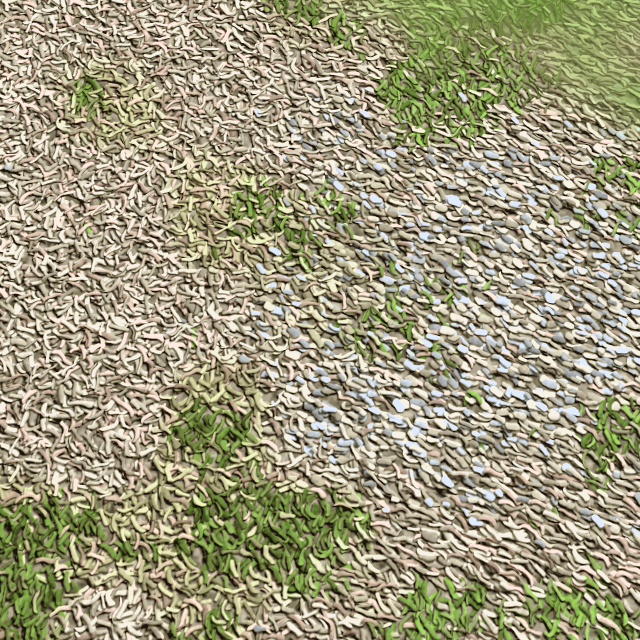
Reproduce this texture procedurally as a three.js fragment shader.

```glsl
// Sunlit dry ground: straw litter, tilted stone chips and green grass tufts.
// Layers of jittered, bent capsules are painted over each other with cast shadows;
// the resulting tone is coloured by a six-step ramp and tinted by material.

varying vec2 vUv;

const int LAYERS = 5;
const float CELLS = 32.0;                  // litter cells across the near edge
const float RECESSION = 0.3;               // how much finer the far edge gets
const float EDGE = 0.0021;                 // edge softness, canvas units
const float DRIFT_ANGLE = -0.55;           // common lie of chips and straw
const float SHADOW_KEEP = 0.28;            // tone left inside a cast shadow
const vec2 SHADOW_OFFSET = vec2(-0.07, -0.13);

const vec3 SOIL = vec3(0.11, 0.08, 0.05);
const vec3 UMBER = vec3(0.33, 0.29, 0.21);
const vec3 OLIVE = vec3(0.52, 0.49, 0.38);
const vec3 DUN = vec3(0.69, 0.65, 0.57);
const vec3 STRAW = vec3(0.84, 0.81, 0.71);
const vec3 CREAM = vec3(0.97, 0.95, 0.90);

const vec3 GRASS_TINT = vec3(0.76, 1.06, 0.52);
const vec3 THATCH_TINT = vec3(0.97, 1.0, 0.84);
const vec3 SLATE_TINT = vec3(0.90, 0.97, 1.12);
const vec3 ROSE_TINT = vec3(1.06, 0.95, 0.97);

vec4 hash4(vec3 p) {
  vec4 q = fract(p.xyzx * vec4(0.1031, 0.1030, 0.0973, 0.1099));
  q += dot(q, q.wzxy + 33.33);
  return fract((q.xxyz + q.yzzw) * q.zywx);
}

float noise(vec2 p, float seed) {
  vec2 i = floor(p), f = fract(p);
  f = f * f * (3.0 - 2.0 * f);
  float a = hash4(vec3(i, seed)).x;
  float b = hash4(vec3(i + vec2(1.0, 0.0), seed)).x;
  float c = hash4(vec3(i + vec2(0.0, 1.0), seed)).x;
  float d = hash4(vec3(i + 1.0, seed)).x;
  return mix(mix(a, b, f.x), mix(c, d, f.x), f.y);
}

// Canvas to receding ground plane, and back
vec2 toGround(vec2 uv) {
  return (uv - vec2(0.5, 0.0)) * (1.0 + RECESSION * uv.y);
}
vec2 toCanvas(vec2 g) {
  float y = (sqrt(1.0 + 4.0 * RECESSION * g.y) - 1.0) / (2.0 * RECESSION);
  return vec2(g.x / (1.0 + RECESSION * y) + 0.5, y);
}

// Shares of material at a place: x gravel, y grass, z thatch
vec3 materials(vec2 uv) {
  float patches = noise(uv * 6.0, 71.0);
  float tufts = 0.6 * patches + 0.4 * noise(uv * 15.0, 83.0);
  float reach = length((uv - vec2(0.78, 0.52)) * vec2(1.0, 1.25));
  float gravel = 1.0 - smoothstep(0.16, 0.52, reach + 0.25 * (patches - 0.5));
  float grass = smoothstep(0.55, 0.71, tufts) * (1.0 - 0.8 * gravel);
  float thatch = smoothstep(0.4, 0.65, patches) * (1.0 - smoothstep(0.3, 0.75, uv.x));
  return vec3(gravel, grass, thatch);
}

// Distance to the spine of a bent blade lying along x
float spineDistance(vec2 p, float halfLength, float bend) {
  p.y += bend * p.x * p.x;
  return length(vec2(max(abs(p.x) - halfLength, 0.0), p.y));
}

// Tone 0..1 through the palette, spaced by area share
vec3 toneRamp(float t) {
  vec3 c = mix(SOIL, UMBER, smoothstep(0.05, 0.165, t));
  c = mix(c, OLIVE, smoothstep(0.165, 0.305, t));
  c = mix(c, DUN, smoothstep(0.305, 0.47, t));
  c = mix(c, STRAW, smoothstep(0.47, 0.65, t));
  return mix(c, CREAM, smoothstep(0.65, 0.87, t));
}

void main() {
  vec2 ground = toGround(vUv);
  ground += 0.005 * (vec2(noise(ground * 80.0, 5.0), noise(ground * 80.0, 6.0)) - 0.5);
  float tone = 0.2 + 0.4 * noise(ground * 90.0, 9.0);
  vec3 tint = vec3(1.0);

  // Litter, painted from the bottom layer up
  for (int layer = 0; layer < LAYERS; layer++) {
    float level = float(layer);
    float cells = CELLS + 2.0 * level;
    vec2 shift = vec2(40.37, 7.61) + level * vec2(0.37, 0.61);
    vec2 p = ground * cells + shift;
    float soft = EDGE * cells;
    for (int k = 0; k < 9; k++) {
      float row = floor((float(k) + 0.5) / 3.0);
      vec2 cell = floor(p) + vec2(float(k) - 3.0 * row, row) - 1.0;
      vec4 h = hash4(vec3(cell, level + 11.0));
      vec4 r = hash4(vec3(cell, level + 37.0));
      vec2 center = cell + h.xy;
      vec2 place = toCanvas((center - shift) / cells);
      vec3 material = materials(place);
      float isGrass = step(r.x, 0.85 * material.y);
      float isChip = step(r.y, 0.75 * material.x) * (1.0 - isGrass);

      // Shape and lie of this piece
      float spread = mix(2.8, 1.0, max(isChip, smoothstep(0.3, 0.8, place.x)));
      float angle = mix(DRIFT_ANGLE + (h.z - 0.5) * spread, 1.6 + (h.z - 0.5) * 1.7, isGrass);
      float halfLength = mix(mix(0.3, 0.62, h.w), mix(0.12, 0.3, h.w), isChip);
      float radius = mix(mix(0.08, 0.15, r.z), mix(0.13, 0.27, r.z * r.z), isChip);
      float bend = (r.w - 0.5) * 1.1 * (1.0 - isChip);
      vec2 axis = vec2(cos(angle), sin(angle));
      mat2 toLocal = mat2(axis.x, -axis.y, axis.y, axis.x);
      vec2 local = toLocal * (p - center);
      vec2 shaded = toLocal * (p - center - SHADOW_OFFSET);

      // Shadow below, then the lit piece
      float shadow = 1.0 - smoothstep(-soft, soft * 1.5, spineDistance(shaded, halfLength, bend) - radius);
      float cover = 1.0 - smoothstep(-soft, soft, spineDistance(local, halfLength, bend) - radius);
      float facing = dot(p - center, vec2(-axis.y, axis.x) * sign(axis.x)) / radius;
      float lit = mix(0.46, 1.06, fract(r.x * 7.0 + r.z)) + 0.12 * clamp(facing, -1.0, 1.0);
      lit *= 1.0 - 0.38 * isGrass - 0.12 * material.z;
      vec3 pieceTint = mix(vec3(1.0), THATCH_TINT, material.z);
      pieceTint = mix(pieceTint, ROSE_TINT, 0.8 * step(0.72, r.w));
      pieceTint = mix(pieceTint, SLATE_TINT, isChip * step(0.55, r.w));
      pieceTint = mix(pieceTint, GRASS_TINT, isGrass * (0.6 + 0.4 * r.z));
      tone *= mix(1.0, SHADOW_KEEP, shadow);
      tone = mix(tone, lit, cover);
      tint = mix(tint, pieceTint, cover);
    }
  }

  // Fine grain, and the softer meadow in the far right corner
  tone += 0.12 * (noise(vUv * 210.0, 53.0) - 0.5);
  float meadow = smoothstep(0.0, 0.14, vUv.y - 1.13 + 0.4 * vUv.x + 0.08 * (noise(vUv * 9.0, 61.0) - 0.5));
  tone = mix(tone, 0.22 + 0.42 * tone, meadow);
  tint = mix(tint, mix(THATCH_TINT, GRASS_TINT, noise(vUv * 12.0, 67.0)), 0.7 * meadow);
  gl_FragColor = vec4(clamp(toneRamp(tone) * tint, 0.0, 1.0), 1.0);
}
```
